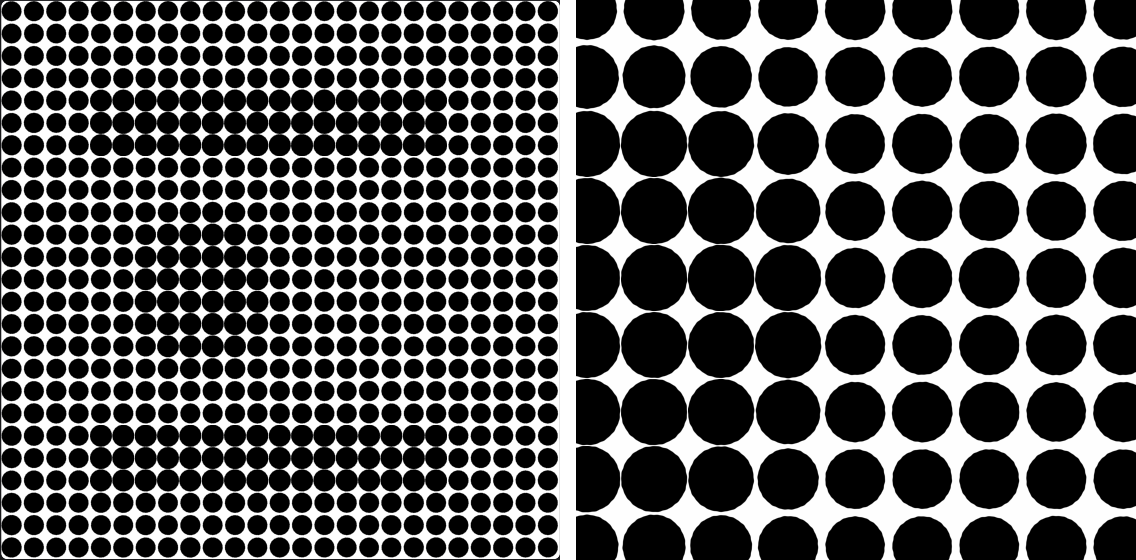
Left, the full canvas; right, a detail of the centre.
A WebGL 2 fragment shader for this pattern:

```glsl
#version 300 es
precision highp float;
// Square grid of black dots on a white rounded panel, with zones of swollen dots.

#define COUNT 25.0
#define PITCH 0.0399
#define FIRST_DOT vec2(0.0207, 0.0200)
#define SMALL_RADIUS 0.447
#define LARGE_RADIUS 0.493
#define SIZE_JITTER 0.006
#define EDGE_WOBBLE 0.004
#define CORNER_RADIUS 0.010
#define INK vec3(0.0)
#define PAPER vec3(0.995)
#define FRAME vec3(0.10, 0.10, 0.11)

uniform vec2 u_resolution;
out vec4 fragColor;

float hash(vec2 p) {
    vec3 q = fract(p.xyx * vec3(0.1031, 0.1030, 0.0973));
    q += dot(q, q.yzx + 33.33);
    return fract((q.x + q.y) * q.z);
}

float roundedBox(vec2 p, vec2 halfSize, float radius) {
    vec2 q = abs(p) - halfSize + radius;
    return length(max(q, 0.0)) + min(max(q.x, q.y), 0.0) - radius;
}

// Fraction of full swelling for a cell; cells count from the upper left.
float swelling(vec2 cell) {
    // Two horizontal bands, three rows deep, mirrored about the middle row.
    float rowsFromBand = abs(abs(cell.y - 12.5) - 7.5);
    float acrossBand = 1.0 - smoothstep(7.4, 8.2, abs(cell.x - 11.5));
    float band = (1.0 - step(1.5, rowsFromBand)) * acrossBand;

    // Soft oval patch left of the centre.
    float oval = length((cell - vec2(8.5, 12.5)) / vec2(3.6, 4.2));
    return max(band, 1.0 - smoothstep(0.65, 1.05, oval));
}

// Dot radius in units of the pitch, with a slight difference per cell.
float dotRadius(vec2 cell) {
    float jitter = (hash(cell + 7.0) * 2.0 - 1.0) * SIZE_JITTER;
    float swell = swelling(cell);
    return mix(SMALL_RADIUS, LARGE_RADIUS, swell) + jitter * (1.0 - 0.6 * swell);
}

void main() {
    vec2 uv = gl_FragCoord.xy / u_resolution;
    float pixel = 1.0 / min(u_resolution.x, u_resolution.y);

    // Nearest dot, with rows numbered from the top.
    vec2 grid = (vec2(uv.x, 1.0 - uv.y) - FIRST_DOT) / PITCH;
    vec2 cell = clamp(floor(grid + 0.5), 0.0, COUNT - 1.0);
    vec2 offset = grid - cell;

    // Slightly rough outline from layered sines around the dot.
    float angle = atan(offset.y, offset.x);
    float phase = 6.2832 * hash(cell);
    float wobble = 0.6 * sin(angle * 17.0 + phase) + 0.4 * sin(angle * 29.0 - phase);
    float dotDistance = (length(offset) - dotRadius(cell) - EDGE_WOBBLE * wobble) * PITCH;
    float ink = 1.0 - smoothstep(-0.75 * pixel, 0.75 * pixel, dotDistance);

    // White panel with a thin dark frame, widest at the left.
    vec2 lower = vec2(0.0024, 0.0018);
    vec2 upper = vec2(0.9996, 0.9985);
    float panelDistance = roundedBox(uv - 0.5 * (lower + upper), 0.5 * (upper - lower), CORNER_RADIUS);
    float panel = 1.0 - smoothstep(-0.5 * pixel, 0.5 * pixel, panelDistance);

    vec3 color = mix(FRAME, mix(PAPER, INK, ink), panel);
    fragColor = vec4(color, 1.0);
}
```
